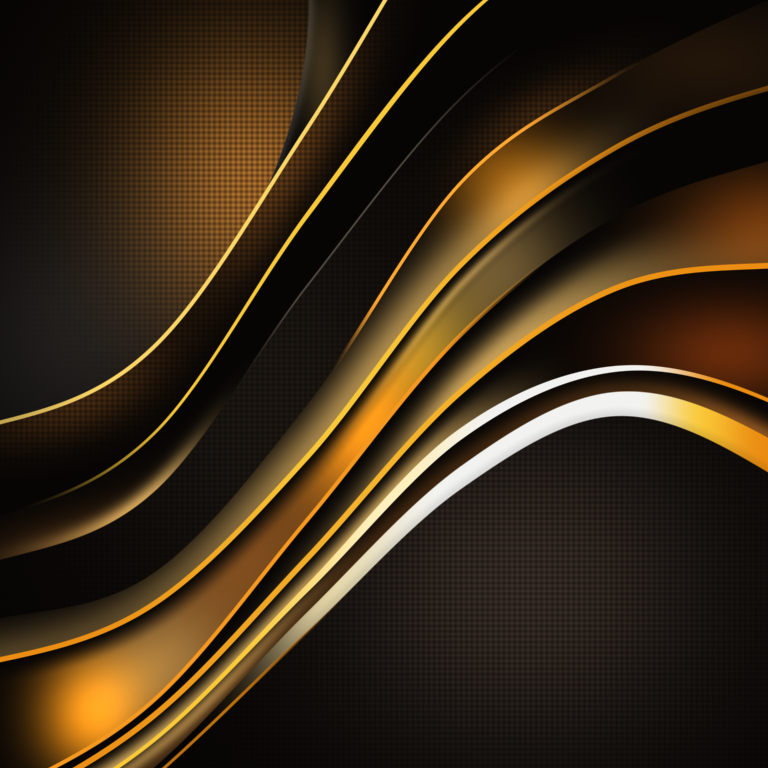
A three.js fragment shader for this background:

```glsl
// Flowing black and gold satin ribbons sweeping diagonally over dark woven panels.
varying vec2 vUv;

const vec3 BLACK = vec3(0.025, 0.018, 0.014);
const vec3 BRONZE = vec3(0.42, 0.25, 0.09);
const vec3 AMBER = vec3(0.92, 0.55, 0.07);
const vec3 GOLD = vec3(0.98, 0.79, 0.22);
const vec3 TAN = vec3(0.72, 0.58, 0.32);
const vec3 CREAM = vec3(1.0, 0.94, 0.74);
const vec3 WHITE = vec3(0.95, 0.95, 0.94);

// Cubic weights for evenly spaced heights
vec4 weights(vec4 t) {
  t = abs(t);
  vec4 inner = 1.0 + t * t * (1.5 * t - 2.5);
  vec4 outer = 2.0 + t * (t * (2.5 - 0.5 * t) - 4.0);
  return mix(inner, outer, step(1.0, t)) * step(t, vec4(2.0));
}

float height(float x, vec4 a, vec4 b) {
  vec4 t = x * 5.0 + 1.0 - vec4(0.0, 1.0, 2.0, 3.0);
  return dot(weights(t), a) + dot(weights(t - 4.0), b);
}

// Approximate signed distance to a ribbon edge, positive above it
float edge(vec2 p, vec4 a, vec4 b) {
  float h = height(p.x, a, b);
  float slope = (height(p.x + 0.01, a, b) - h) / 0.01;
  return (p.y - h) / sqrt(1.0 + slope * slope);
}

float below(float d) { return 1.0 - smoothstep(-0.0013, 0.0013, d); }
float line(float d, float w) { return 1.0 - smoothstep(w - 0.0012, w + 0.0012, abs(d)); }
float soft(float d, float w) { return exp(-d * d / (w * w)); }

float glow(vec2 p, vec2 center, vec2 radius) {
  vec2 q = (p - center) / radius;
  return exp(-dot(q, q));
}

void main() {
  vec2 p = vUv;
  float x = p.x;
  float mesh = 0.85 + 0.3 * sin((x + p.y) * 450.0) * sin((x - p.y) * 450.0);

  // Ribbon edges from upper left to lower right
  float dA = edge(p, vec4(0.447, 0.45, 0.548, 0.833), vec4(1.16, 1.43, 1.72, 2.0));
  float dB = edge(p, vec4(0.31, 0.329, 0.435, 0.72), vec4(0.97, 1.117, 1.234, 1.33));
  float dC = edge(p, vec4(0.25, 0.271, 0.359, 0.628), vec4(0.872, 1.02, 1.13, 1.2));
  float dD = edge(p, vec4(0.18, 0.195, 0.254, 0.473), vec4(0.762, 0.901, 1.0, 1.08));
  float dE = edge(p, vec4(0.128, 0.141, 0.2135, 0.405), vec4(0.655, 0.807, 0.885, 0.92));
  float dF = edge(p, vec4(-0.12, -0.035, 0.088, 0.323), vec4(0.564, 0.717, 0.79, 0.83));
  float dG = edge(p, vec4(-0.14, -0.055, 0.068, 0.273), vec4(0.49, 0.624, 0.654, 0.642));
  float dH = edge(p, vec4(-0.2, -0.09, 0.036, 0.234), vec4(0.435, 0.5195, 0.479, 0.35));
  float dI = edge(p, vec4(-0.3, -0.14, 0.0, 0.203), vec4(0.393, 0.4896, 0.43, 0.27));
  float dJ = edge(p, vec4(-0.33, -0.17, -0.012, 0.177), vec4(0.363, 0.458, 0.385, 0.22));

  // Upper left backdrop and its curved fold
  vec3 col = BLACK + 0.09 * glow(p, vec2(0.1, 0.56), vec2(0.18));
  col += vec3(0.6, 0.38, 0.14) * mesh * glow(p, vec2(0.33, 0.76), vec2(0.16, 0.19));
  float fold = x - 0.402 + 0.9 * (1.0 - p.y) * (1.0 - p.y);
  vec3 foldColor = BLACK + 0.3 * TAN * glow(p, vec2(0.42, 0.91), vec2(0.03, 0.1));
  col = mix(col, foldColor + 0.12 * soft(fold, 0.008), smoothstep(-0.0015, 0.0015, fold));

  // Woven strip under the first gold edge
  vec3 layer = BLACK + BRONZE * soft(dA, 0.045) * mesh
    * (0.6 * glow(p, vec2(0.13, 0.45), vec2(0.14)) + 0.8 * glow(p, vec2(0.38, 0.77), vec2(0.12, 0.22)));
  col = mix(col, layer, below(dA));
  col = mix(col, mix(GOLD, CREAM, 0.35), line(dA, 0.0026) * (0.75 + 0.25 * smoothstep(0.0, 0.15, x)));

  // Black strip with a gold streak on its lower left rim
  layer = BLACK + TAN * soft(dC, 0.014) * glow(p, vec2(0.18, 0.35), vec2(0.13, 0.1));
  layer += 0.4 * BRONZE * soft(dC, 0.04) * glow(p, vec2(0.08, 0.3), vec2(0.12));
  col = mix(col, layer, below(dB));
  col = mix(col, GOLD, line(dB, 0.0018 + 0.0016 * soft(x - 0.48, 0.15)) * smoothstep(0.02, 0.25, x));

  // Charcoal panel
  layer = BLACK + vec3(0.085, 0.07, 0.055) * mesh * glow(p, vec2(0.36, 0.48), vec2(0.24, 0.32));
  layer += 0.5 * BRONZE * mesh * soft(dD, 0.04) * glow(p, vec2(0.68, 0.86), vec2(0.12));
  col = mix(col, layer, below(dC));
  col = mix(col, vec3(0.32, 0.29, 0.25), line(dC, 0.0012) * smoothstep(0.3, 0.4, x) * (1.0 - smoothstep(0.5, 0.7, x)));

  // Satin band brightening towards its lower rim
  layer = BLACK + TAN * soft(dE, 0.038) * (0.4 + 0.5 * soft(x - 0.48, 0.22)) * (1.0 - smoothstep(0.65, 0.9, x));
  layer += 0.55 * AMBER * glow(p, vec2(0.66, 0.77), vec2(0.09, 0.07));
  layer += 0.25 * BRONZE * glow(p, vec2(0.92, 0.92), vec2(0.18, 0.08));
  col = mix(col, layer, below(dD));
  col = mix(col, AMBER + 0.12, line(dD, 0.0022) * smoothstep(0.43, 0.5, x) * (1.0 - smoothstep(0.65, 0.85, x)));

  // Brightest gold band
  layer = 1.1 * BRONZE * glow(p, vec2(0.32, 0.27), vec2(0.15, 0.17));
  layer += AMBER * glow(p, vec2(0.47, 0.45), vec2(0.09, 0.11)) + 0.5 * GOLD * glow(p, vec2(0.55, 0.55), vec2(0.08));
  layer += 0.55 * TAN * glow(p, vec2(0.65, 0.65), vec2(0.1));
  layer += AMBER * glow(p, vec2(0.12, 0.07), vec2(0.07, 0.08)) + 0.6 * TAN * glow(p, vec2(0.21, 0.13), vec2(0.09));
  layer = BLACK + layer * smoothstep(0.0, 0.035, -dE);
  layer += 0.55 * TAN * soft(dE + 0.018, 0.006) * soft(x - 0.6, 0.11);
  col = mix(col, layer, below(dE));
  col = mix(col, mix(AMBER, GOLD, soft(x - 0.45, 0.2)), line(dE, 0.0034) * (1.0 - 0.6 * smoothstep(0.65, 1.0, x)));

  // Tan band with an ember at the right
  layer = BLACK + TAN * soft(dG, 0.045) * (0.1 + 0.95 * soft(x - 0.64, 0.22)) * smoothstep(0.0, 0.05, -dF);
  layer += 0.55 * vec3(0.75, 0.36, 0.06) * glow(p, vec2(1.0, 0.7), vec2(0.12, 0.08));
  col = mix(col, layer, below(dF));
  col = mix(col, AMBER + 0.05, line(dF, 0.0026) * (1.0 - smoothstep(0.55, 0.72, x)));

  // Dark band glowing against the pale rim
  layer = BLACK + TAN * soft(dH, 0.028) * (1.0 - smoothstep(0.5, 0.76, x)) * smoothstep(0.0, 0.025, -dG);
  layer += BRONZE * vec3(0.9, 0.6, 0.3) * glow(p, vec2(0.95, 0.54), vec2(0.13, 0.07));
  col = mix(col, layer, below(dG));
  col = mix(col, mix(AMBER, GOLD, 0.65 * soft(x - 0.5, 0.25)), line(dG, 0.0038));

  // Narrow shadow strip below the pale rim
  layer = BLACK + BRONZE * soft(dI, 0.017) * (0.5 + 0.7 * smoothstep(0.8, 1.0, x));
  layer += 0.65 * TAN * soft(dH + 0.01, 0.009) * (1.0 - smoothstep(0.25, 0.5, x));
  col = mix(col, layer, below(dH));
  vec3 rim = mix(GOLD, CREAM, smoothstep(0.3, 0.5, x));
  rim = mix(rim, WHITE, smoothstep(0.52, 0.65, x));
  col = mix(col, mix(rim, AMBER, smoothstep(0.83, 0.95, x)), line(dH, 0.0025 + 0.004 * soft(x - 0.6, 0.2)));

  // Broad polished ribbon
  layer = mix(TAN * 0.6, CREAM * 0.9, smoothstep(0.27, 0.45, x));
  layer = mix(layer, WHITE, smoothstep(0.42, 0.58, x));
  layer = mix(layer, mix(GOLD, AMBER, smoothstep(0.9, 1.0, x)), smoothstep(0.83, 0.92, x));
  layer = mix(BLACK, layer, smoothstep(0.25, 0.42, x));
  col = mix(col, layer * (0.9 + 0.1 * smoothstep(0.0, 0.015, dJ)), below(dI));

  // Woven panel at the lower right
  layer = BLACK + vec3(0.18, 0.15, 0.13) * mesh * glow(p, vec2(0.68, 0.24), vec2(0.26, 0.23));
  col = mix(col, layer, below(dJ));
  col = mix(col, AMBER * 0.8, line(dJ, 0.002) * (1.0 - smoothstep(0.3, 0.46, x)));

  gl_FragColor = vec4(clamp(col, 0.0, 1.0), 1.0);
}
```
